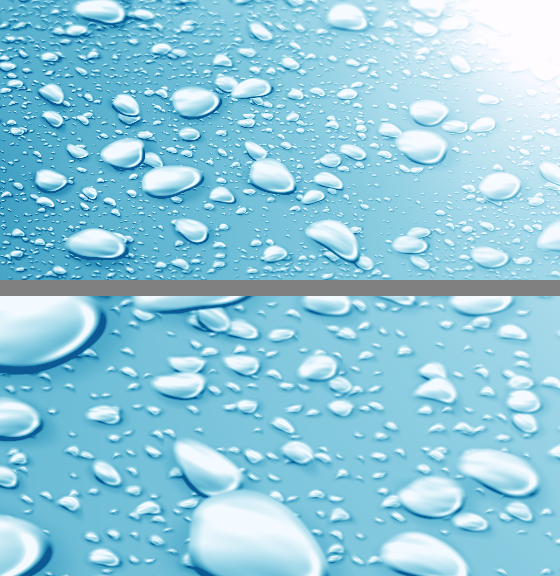
Top, the full canvas; bottom, a detail of the centre.
A Shadertoy shader for this texture:

```glsl
#define DEEP vec3(0.05, 0.35, 0.58)
#define PALE vec3(0.95, 0.98, 1.00)
#define SUN vec2(2.0, 0.97)
#define LAYERS 4
#define BIG_CELL 0.27
#define CELL_RATIO 0.45
#define MIN_RADIUS 0.15
#define MAX_RADIUS 0.40
#define SQUASH 1.75
#define TILT -0.2
#define FOCUS_BLUR 0.003

float hash(vec2 p) {
    vec3 q = fract(vec3(p.xyx) * 0.1031);
    q += dot(q, q.yzx + 33.33);
    return fract((q.x + q.y) * q.z);
}

float noise(vec2 p) {
    vec2 i = floor(p), f = fract(p);
    f = f * f * (3.0 - 2.0 * f);
    vec2 e = vec2(0.0, 1.0);
    return mix(mix(hash(i), hash(i + e.yx), f.x),
               mix(hash(i + e.xy), hash(i + e.yy), f.x), f.y);
}

// Paints one drop over the tone: cast shade, lit body, dark rim, glint
float paintDrop(float tone, float base, vec2 q, float radius, vec4 rnd,
                float blur, float contrast) {
    float angle = TILT + (rnd.z - 0.5) * 0.8;
    float c = cos(angle), s = sin(angle);
    vec2 n = vec2(c * q.x + s * q.y, c * q.y - s * q.x) / radius;
    n.y = n.y * SQUASH + (rnd.w - 0.3) * 0.8 * (n.x * n.x - 0.4);

    // Wobbly outline, d = 1 on the edge
    float a = atan(n.y, n.x + 1e-5);
    float d = length(n) / (1.0 + 0.10 * sin(2.0 * a + 6.28 * rnd.x)
                               + 0.07 * sin(3.0 * a + 6.28 * rnd.y));
    float soft = 1.4 * blur / radius;
    if (d > 2.2 + soft) return tone;

    float shade = 1.0 - smoothstep(0.85, 1.4 + soft, length(n - vec2(0.12, -0.22)));
    tone -= 0.15 * contrast * shade;

    // Pale crown with streaks, fading to a bluer belly
    float lit = dot(n, vec2(-0.4, 0.9));
    float body = mix(-0.04, 0.55, smoothstep(-0.75, 0.3, lit));
    body += 0.34 * (noise(n * vec2(1.5, 4.0) + rnd.xy * 40.0) - 0.5);

    float rim = smoothstep(0.80 - 0.5 * soft, 0.98, d) / (1.0 + 1.3 * soft);
    body -= rim * (0.30 + 0.55 * smoothstep(-0.1, 0.7, -lit));

    float band = (d - 0.80) / (0.06 + 0.5 * soft);
    float side = smoothstep(0.3, 0.85, dot(n, vec2(0.86, -0.5)));
    body += 0.8 * exp(-band * band) * side / (1.0 + 2.0 * soft);

    float mask = 1.0 - smoothstep(1.0 - soft, 1.0 + soft, d);
    return mix(tone, base + contrast * body, mask);
}

// Scatters drops of one size class over jittered cells
float paintLayer(float tone, float base, vec2 p, float cell, float seed,
                 float blur, float contrast) {
    vec2 home = floor(p / cell);
    for (int j = -1; j <= 1; j++)
    for (int i = -1; i <= 1; i++) {
        vec2 id = home + vec2(i, j);
        vec2 key = id + 50.0 + seed * 37.0;
        vec4 rnd = vec4(hash(key), hash(key + 101.3),
                        hash(key + 211.7), hash(key + 307.9));
        vec2 center = (id + 0.5 + 0.6 * (rnd.xy - 0.5)) * cell;

        // Small drops gather in clusters
        float clusters = smoothstep(0.2, 0.75, noise(center * 5.0 + 19.0));
        float density = seed < 0.5 ? 0.85 : mix(0.35, 0.75, clusters);
        if (hash(key + 401.1) > density) continue;

        float size = pow(hash(key + 503.3), 1.3);
        float radius = cell * mix(MIN_RADIUS, MAX_RADIUS, size);
        tone = paintDrop(tone, base, p - center, radius, rnd, blur, contrast);
    }
    return tone;
}

void mainImage(out vec4 fragColor, in vec2 fragCoord) {
    vec2 p = fragCoord / iResolution.y;
    vec2 toSun = p - SUN;
    float glow = exp(-3.2 * dot(toSun, toSun));

    // Wet surface, brighter towards the sun
    float base = 0.24 + 0.21 * p.x + 0.12 * p.y * p.y + 0.38 * glow;
    base += 0.08 * (noise(p * 3.0 + 7.0) - 0.5);
    float contrast = mix(1.25, 0.6, clamp(p.x * 0.5, 0.0, 1.0)) * (1.0 - 0.75 * glow);

    // Shallow focus: soft far edge, slightly soft near edge
    float blur = FOCUS_BLUR + 0.007 * smoothstep(0.6, 1.0, p.y)
               + 0.003 * (1.0 - smoothstep(0.0, 0.2, p.y));

    // Smallest drops first, largest on top
    float tone = base;
    for (int k = LAYERS - 1; k >= 0; k--) {
        float cell = BIG_CELL * pow(CELL_RATIO, float(k));
        tone = paintLayer(tone, base, p, cell, float(k), blur, contrast);
    }

    tone = clamp(tone, 0.0, 1.0);
    vec3 color = mix(DEEP, PALE, pow(vec3(tone), vec3(1.0, 0.55, 0.55)));
    color += glow * vec3(0.06, 0.01, 0.01);
    fragColor = vec4(clamp(color, 0.0, 1.0), 1.0);
}
```
